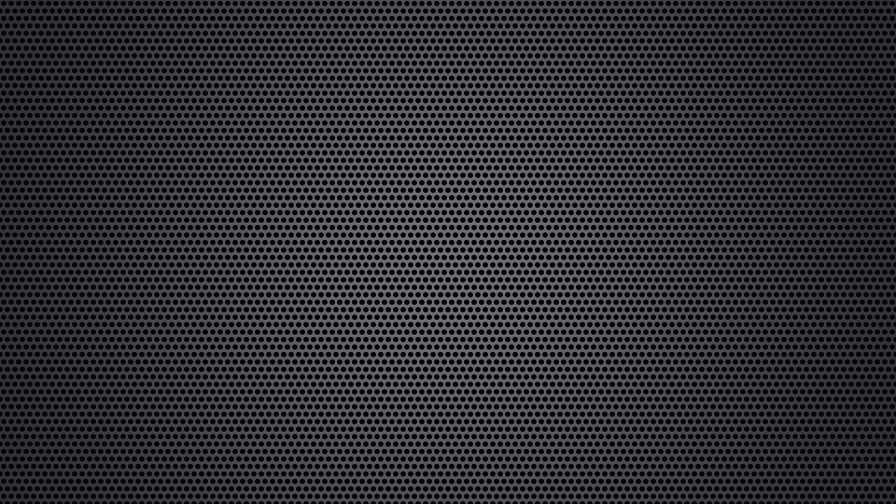
This texture is drawn by a Shadertoy shader. Its source:

```glsl
// Dark perforated metal sheet: staggered round holes under a soft central light.

// Lengths are in row pitches unless noted
const float ROWS = 67.5;          // hole rows over the canvas height
const float COLUMN_PITCH = 1.0;   // spacing between holes in a row
const float HOLE_RADIUS = 0.375;
const float WALL_OFFSET = 0.10;   // shift of the dark core, reveals the lower wall
const float RIM_WIDTH = 0.12;
const float RIM_GAIN = 0.30;      // brightness of the lit lower rim
const float LIGHT_REACH = 1.02;   // light radius, in canvas heights
const int SAMPLES = 3;            // supersampling per axis

const vec3 PLATE_LIT = vec3(0.43, 0.435, 0.455);
const vec3 PLATE_DIM = vec3(0.187, 0.19, 0.203);
const vec3 WALL = vec3(0.12, 0.12, 0.13);
const vec3 HOLE = vec3(0.02, 0.02, 0.03);

// Offset from the nearest hole centre; odd rows shift by half a column
vec2 holeOffset(vec2 p) {
    float row = floor(p.y);
    float column = p.x / COLUMN_PITCH + 0.5 * mod(row, 2.0);
    return vec2((fract(column) - 0.5) * COLUMN_PITCH, fract(p.y) - 0.5);
}

// Plate brightness falls off smoothly from the canvas centre
vec3 plateColor(vec2 fromCentre) {
    float falloff = smoothstep(0.0, LIGHT_REACH, length(fromCentre));
    return mix(PLATE_LIT, PLATE_DIM, falloff);
}

vec3 sheetColor(vec2 uv, float soft) {
    vec2 centre = 0.5 * vec2(iResolution.x / iResolution.y, 1.0);
    vec3 plate = plateColor(uv - centre);

    // Rows are counted downward from the top edge
    vec2 d = holeOffset(vec2(uv.x, 1.0 - uv.y) * ROWS);
    float edge = length(d) - HOLE_RADIUS;
    float core = length(d + vec2(0.0, WALL_OFFSET)) - HOLE_RADIUS;

    // Lit lower rim, side wall, then the dark opening
    float lower = smoothstep(-0.2, 0.4, d.y);
    float rim = lower * (1.0 - smoothstep(0.0, RIM_WIDTH, abs(edge)));
    vec3 color = plate * (1.0 + RIM_GAIN * rim);
    vec3 inside = mix(HOLE, WALL, smoothstep(-soft, soft, core));
    return mix(inside, color, smoothstep(-soft, soft, edge));
}

void mainImage(out vec4 fragColor, in vec2 fragCoord) {
    float soft = 0.5 * ROWS / (iResolution.y * float(SAMPLES));
    vec3 sum = vec3(0.0);

    // Average a grid of samples across the pixel
    for (int j = 0; j < SAMPLES; j++) {
        for (int i = 0; i < SAMPLES; i++) {
            vec2 jitter = (vec2(i, j) + 0.5) / float(SAMPLES) - 0.5;
            sum += sheetColor((fragCoord + jitter) / iResolution.y, soft);
        }
    }
    fragColor = vec4(sum / float(SAMPLES * SAMPLES), 1.0);
}
```
